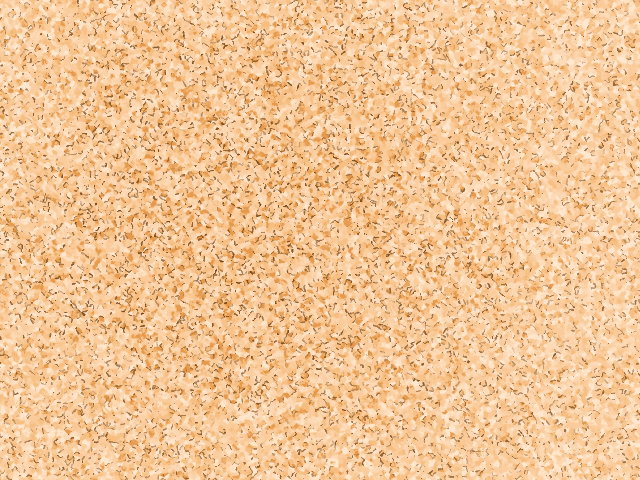
Give the GLSL for this texture, as a WebGL 2 fragment shader.

```glsl
#version 300 es
precision highp float;
// Pressed cork sheet: cellular noise gives small angular grains, each with its
// own tan tone. A few larger chips lie among them, and some borders between
// neighbouring grains open into short dark crevices. Soft light pales the edges.

uniform vec2 u_resolution;
out vec4 fragColor;

const float GRAINS = 112.0;       // small grains per canvas height
const float CHIPS = 68.0;         // larger chips per canvas height
const float CHIP_SHARE = 0.13;
const float CREVICE_SHARE = 0.20;
const float CREVICE_WIDTH = 0.17; // half width, in grain units
const float WARP = 0.10;          // bending of the grain borders
const float LIGHT_RANGE = 0.15;
const float FLECKS = 215.0;       // fine flecks per canvas height
const float FLECK_DEPTH = 0.17;   // tone change of the flecks

const vec3 PALE = vec3(1.00, 0.91, 0.81);
const vec3 CREAM = vec3(0.99, 0.85, 0.71);
const vec3 SAND = vec3(0.98, 0.80, 0.61);
const vec3 TAN = vec3(0.965, 0.745, 0.505);
const vec3 ORANGE = vec3(0.90, 0.60, 0.29);
const vec3 CREVICE = vec3(0.47, 0.28, 0.10);

struct Cell {
    vec2 id;        // nearest grain
    vec2 neighbour; // grain across the closest border
    float border;   // distance to that border
};

float hash(vec2 p) {
    vec3 q = fract(vec3(p.xyx) * 0.1031);
    q += dot(q, q.yzx + 33.33);
    return fract((q.x + q.y) * q.z);
}

vec2 hash2(vec2 p) {
    return vec2(hash(p + 17.3), hash(p + 61.7));
}

// Cellular noise with the perpendicular distance to the border.
Cell cellular(vec2 p) {
    vec2 base = floor(p);
    vec2 nearA = vec2(8.0), nearB = vec2(8.0);
    Cell cell = Cell(base, base, 0.0);
    for (int y = -1; y <= 1; y++) {
        for (int x = -1; x <= 1; x++) {
            vec2 id = base + vec2(x, y);
            vec2 offset = id + hash2(id) - p;
            float dist = dot(offset, offset);
            if (dist < dot(nearA, nearA)) {
                nearB = nearA;
                cell.neighbour = cell.id;
                nearA = offset;
                cell.id = id;
            } else if (dist < dot(nearB, nearB)) {
                nearB = offset;
                cell.neighbour = id;
            }
        }
    }
    vec2 span = nearB - nearA;
    cell.border = dot(0.5 * (nearA + nearB), span) / max(length(span), 0.001);
    return cell;
}

// Layered sines that roughen straight borders.
vec2 warp(vec2 p) {
    return WARP * (sin(p.yx * 2.3 + vec2(0.0, 1.7))
         + 0.6 * sin(p.yx * 5.1 + p * 1.9 + vec2(2.1, 0.4)));
}

vec3 corkColour(float tone) {
    vec3 c = mix(ORANGE, TAN, smoothstep(0.02, 0.13, tone));
    c = mix(c, SAND, smoothstep(0.20, 0.40, tone));
    c = mix(c, CREAM, smoothstep(0.52, 0.76, tone));
    return mix(c, PALE, smoothstep(0.80, 1.02, tone));
}

// Grain colour, blended with its neighbour across the border.
vec3 grainColour(Cell cell, float light, float pixel) {
    vec3 own = corkColour(hash(cell.id + 5.0) + light);
    vec3 other = corkColour(hash(cell.neighbour + 5.0) + light);
    return mix(0.5 * (own + other), own, smoothstep(0.0, 0.9 * pixel, cell.border));
}

void main() {
    vec2 uv = gl_FragCoord.xy / u_resolution;
    vec2 p = gl_FragCoord.xy / u_resolution.y;
    float pixel = 1.0 / u_resolution.y;

    // Broad light: deeper left of the middle, paler towards the right
    float away = length((uv - vec2(0.38, 0.53)) * vec2(1.0, 0.75));
    float pale = smoothstep(0.08, 0.65, away);
    float light = LIGHT_RANGE * (pale - 0.35);

    // Small grains, with fine flecks shifting their tone
    vec2 g = p * GRAINS;
    float grainPixel = pixel * GRAINS;
    Cell grain = cellular(g + warp(g));
    Cell fleck = cellular(p * FLECKS + 13.0);
    float fleckTone = FLECK_DEPTH * (hash(fleck.id + 3.0) - 0.5);
    vec3 colour = grainColour(grain, light + fleckTone, grainPixel);

    // Scattered larger chips
    vec2 c = p * CHIPS + 31.0;
    Cell chip = cellular(c + warp(c));
    float isChip = step(hash(chip.id + 43.0), CHIP_SHARE);
    float chipMask = isChip * smoothstep(0.04, 0.04 + 1.3 * pixel * CHIPS, chip.border);
    vec3 chipTint = corkColour(hash(chip.id + 71.0) + light + fleckTone);
    colour = mix(colour, chipTint, 0.8 * chipMask);

    // Dark crevices along some borders, thick in places and broken in others
    vec2 pair = grain.id + grain.neighbour;
    float open = step(hash(pair + 9.0), CREVICE_SHARE * mix(1.15, 0.8, pale));
    float width = CREVICE_WIDTH * (0.25 + 1.3 * hash(fleck.id + 23.0));
    float soft = 0.75 * grainPixel;
    float gap = 1.0 - smoothstep(width - soft, width + soft, grain.border);
    float depth = mix(0.35, 1.0, hash(pair + 37.0)) * mix(1.0, 0.8, pale);
    colour = mix(colour, CREVICE, open * gap * depth * (1.0 - 0.8 * chipMask));

    fragColor = vec4(clamp(colour, 0.0, 1.0), 1.0);
}
```
